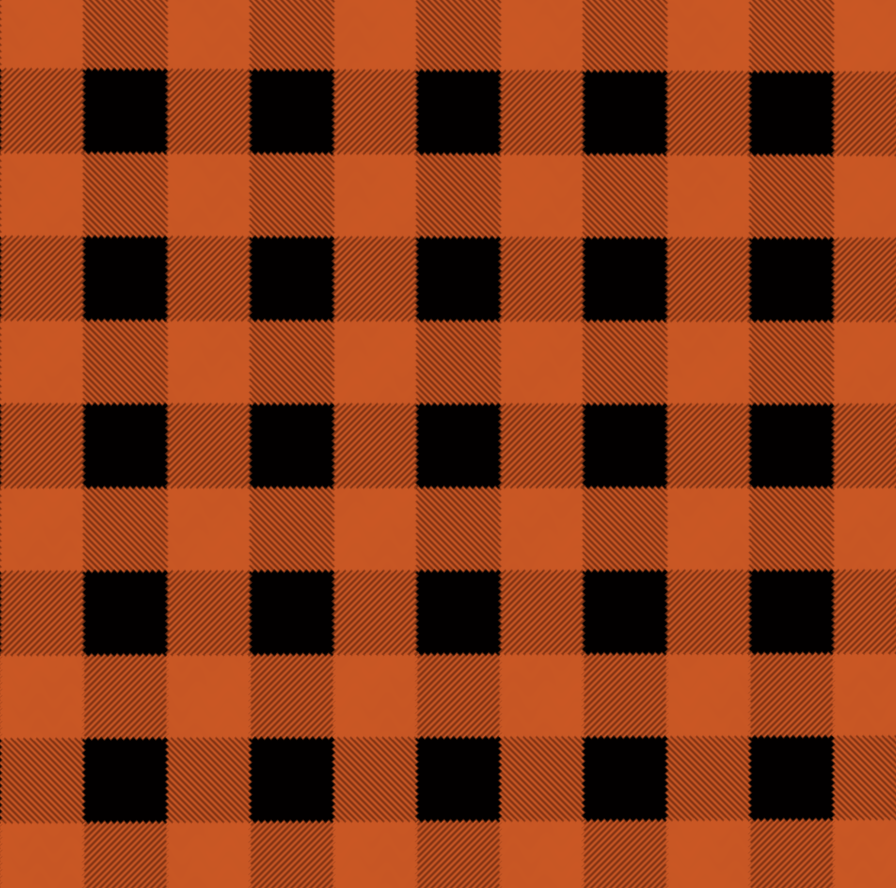
Write a Shadertoy shader that draws this pattern.

```glsl
// Orange and black buffalo check cloth with diagonal twill in the half-dark squares.

const float TAU = 6.2831853;
const float THREADS = 26.0;      // twill ribs per repeat
const float TOOTH = 0.007;       // depth of the serrated band edges, in repeats
const float EDGE_BLUR = 0.011;   // softness of the band edges, in repeats

const vec3 ORANGE = vec3(0.785, 0.340, 0.142);
const vec3 TWILL_LIGHT = vec3(0.775, 0.335, 0.140);
const vec3 TWILL_DARK = vec3(0.510, 0.200, 0.075);
const vec3 BLACK = vec3(0.008, 0.001, 0.001);

// Sine rib from -1 to 1 that fades out when it is too fine to resolve.
float rib(float coord, float pixel) {
    float visible = 1.0 - smoothstep(0.3, 0.5, THREADS * pixel);
    return visible * sin(TAU * THREADS * coord);
}

// Coverage of a half-repeat dark band, with teeth running along its edges.
float darkBand(float across, float along, float pixel) {
    float dist = 0.25 - abs(fract(across + 0.5) - 0.5);
    dist += TOOTH * rib(along, pixel);
    float soft = max(pixel, EDGE_BLUR);
    return smoothstep(-soft, soft, dist);
}

// Diagonal ribs; a slant of 1 rises to the right, -1 falls.
vec3 twill(vec2 cloth, float slant, float pixel) {
    float shade = 0.5 + 0.5 * rib(cloth.x - slant * cloth.y, pixel);
    return mix(TWILL_DARK, TWILL_LIGHT, shade);
}

// Faint uneven dye from layered sines.
float mottle(vec2 cloth) {
    float coarse = sin(cloth.x * 9.0 + 2.0 * sin(cloth.y * 7.0));
    float fine = sin(cloth.y * 41.0 + 2.0 * sin(cloth.x * 33.0));
    return 0.6 * coarse + 0.4 * fine;
}

void mainImage(out vec4 fragColor, in vec2 fragCoord) {
    // Centred canvas units; the rows draw slightly closer toward the right.
    vec2 p = (fragCoord - 0.5 * iResolution.xy) / iResolution.x;
    vec2 repeatSize = vec2(0.1859, 0.1861 - 0.0017 * p.x);
    vec2 cloth = (p - vec2(0.0117, -0.002)) / repeatSize;
    float pixel = 1.0 / (repeatSize.x * iResolution.x);

    // Dark columns and rows
    float column = darkBand(cloth.x, cloth.y, pixel);
    float row = darkBand(cloth.y, cloth.x, pixel);

    // Twill slants opposite ways in rows and columns, and reverses near the hem.
    float slant = row > column ? 1.0 : -1.0;
    slant *= cloth.y < -1.25 ? -1.0 : 1.0;

    // Weave the three tones together
    vec3 color = mix(ORANGE, twill(cloth, slant, pixel), max(column, row));
    color *= 1.0 + 0.008 * mottle(cloth);
    color = mix(color, BLACK, column * row);

    fragColor = vec4(color, 1.0);
}
```
